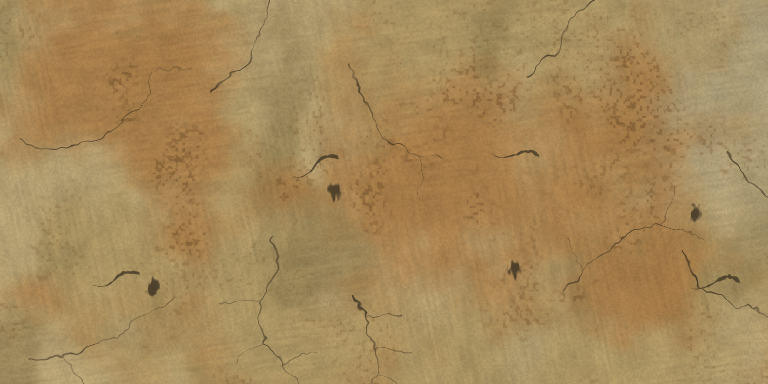
A WebGL 1 fragment shader for this texture:

```glsl
precision highp float;
// Weathered ochre plaster: layered noise stains in pale, olive and rust,
// fine grit and brush scratches, then meandering hairline cracks built from
// hashed random walks, with a few short gashes and dark chips.
uniform vec2 u_resolution;

const vec3 OCHRE = vec3(0.672, 0.580, 0.388);
const vec3 PALE  = vec3(0.715, 0.640, 0.470);
const vec3 OLIVE = vec3(0.535, 0.470, 0.300);
const vec3 RUST  = vec3(0.645, 0.460, 0.255);
const vec3 GREY  = vec3(0.660, 0.610, 0.470);
const vec3 SPECK = vec3(0.450, 0.320, 0.180);
const vec3 INK   = vec3(0.210, 0.175, 0.120);
const float CRACK_WIDTH = 0.0021;
const float STEP_LENGTH = 0.085;
const float GRAIN = 0.085;

float hash(vec2 p) {
  vec3 q = fract(vec3(p.xyx) * 0.1031);
  q += dot(q, q.yzx + 33.33);
  return fract((q.x + q.y) * q.z);
}

float noise(vec2 p) {
  vec2 i = floor(p), f = fract(p);
  f = f * f * (3.0 - 2.0 * f);
  return mix(mix(hash(i), hash(i + vec2(1.0, 0.0)), f.x),
             mix(hash(i + vec2(0.0, 1.0)), hash(i + 1.0), f.x), f.y);
}

float fbm(vec2 p) {
  float sum = 0.0, amp = 0.52;
  for (int i = 0; i < 5; i++) {
    sum += amp * noise(p);
    p = mat2(0.8, 0.6, -0.6, 0.8) * p * 2.03 + 17.3;
    amp *= 0.5;
  }
  return sum;
}

vec2 heading(float angle) { return vec2(cos(angle), sin(angle)); }

float segment(vec2 p, vec2 a, vec2 b) {
  vec2 ab = b - a;
  return length(p - a - ab * clamp(dot(p - a, ab) / dot(ab, ab), 0.0, 1.0));
}

float stroke(float d, float width, float pixel) {
  return clamp((width - d) / pixel + 0.5, 0.0, 1.0);
}

// Random walks with side branches, one per jittered cell
float cracks(vec2 p, float pixel) {
  float ink = 0.0;
  for (int i = 0; i < 10; i++) {
    float id = float(i);
    vec2 cell = vec2(mod(id, 5.0), floor(id / 5.0));
    vec2 jitter = vec2(hash(vec2(id, 3.7)), hash(vec2(id, 9.1)));
    vec2 a = (cell + 0.1 + 0.7 * jitter) * vec2(0.4, 0.5);
    float angle = mix(-1.5, 0.9, hash(vec2(id, 21.3)));
    for (int j = 0; j < 5; j++) {
      float k = float(j);
      float turn = hash(vec2(id * 7.0 + k, 41.9)) - 0.5;
      float width = CRACK_WIDTH * (1.0 - 0.14 * k);
      vec2 b = a + heading(angle) * STEP_LENGTH * (0.75 + abs(turn));
      ink = max(ink, stroke(segment(p, a, b), width, pixel));
      if (hash(vec2(id + 5.0, k + 63.0)) < 0.34) {
        vec2 tip = b + heading(angle - sign(turn) * 1.15) * STEP_LENGTH * 1.1;
        ink = max(ink, 0.8 * stroke(segment(p, b, tip), width * 0.6, pixel));
      }
      a = b;
      angle += turn * 1.5;
    }
  }
  return ink;
}

// Tapered gashes and ragged chips
float damage(vec2 p, float pixel) {
  float ink = 0.0;
  float ragged = noise(p * vec2(150.0, 75.0));
  for (int i = 0; i < 4; i++) {
    float id = float(i);
    vec2 spot = vec2(0.3 + 0.52 * id, 0.2 + 0.68 * hash(vec2(id, 77.0)));
    vec2 dir = heading(mix(-0.35, 0.5, hash(vec2(id, 85.0))));
    vec2 q = vec2(dot(p - spot, dir), dot(p - spot, vec2(-dir.y, dir.x)));
    q.y -= 0.011 * sin(q.x * 45.0);
    float along = clamp(q.x / 0.13 + 0.5, 0.0, 1.0);
    float width = 0.0065 * along * (0.35 + ragged);
    float ends = smoothstep(0.067, 0.061, abs(q.x));
    ink = max(ink, 0.85 * ends * stroke(abs(q.y), width, pixel));
    vec2 chip = vec2(0.4 + 0.47 * id, 0.25 + 0.45 * hash(vec2(id, 97.0)));
    float blob = 1.0 - length((p - chip) * vec2(1.2, 0.85)) / 0.024;
    ink = max(ink, 0.9 * smoothstep(0.35, 0.85, blob + 0.7 * ragged - 0.1) * step(0.0, blob));
  }
  return ink;
}

void main() {
  float pixel = 1.0 / u_resolution.y;
  vec2 p = gl_FragCoord.xy * pixel;
  float grit = noise(p * 115.0 + 8.0);
  float fine = noise(p * 230.0 + 31.0);

  // Broad stains
  float rustPools = 0.0;
  for (int k = 0; k < 3; k++) {
    float id = float(k);
    vec2 d = p - vec2(0.34 + 0.65 * id, 0.35 + 0.4 * exp2(-1.2 * id));
    rustPools += exp(-dot(d, d) * 11.0);
  }
  float rust = smoothstep(0.52, 0.98, fbm(p * 4.2 + 3.0) + 0.42 * rustPools);
  float pale = smoothstep(0.44, 0.68, fbm(p * vec2(4.5, 3.2) + 40.0));
  float olive = smoothstep(0.52, 0.74, fbm(p * vec2(5.5, 3.2) + 71.0));
  float corner = smoothstep(0.6, 0.1, distance(p, vec2(1.9, 0.82)));
  vec3 color = mix(OCHRE, PALE, 0.65 * pale);
  color = mix(color, OLIVE, 0.6 * olive);
  color = mix(color, GREY, 0.6 * corner * (0.5 + pale));
  color = mix(color, RUST, 0.82 * rust);

  // Clustered grit, brush scratches and grain
  float cluster = smoothstep(0.46, 0.66, fbm(p * 6.5 + 90.0));
  float specks = smoothstep(0.60, 0.82, 0.65 * grit + 0.35 * fine + 0.08 * rust);
  color = mix(color, SPECK, 0.6 * specks * cluster * (0.5 + 0.5 * rust));
  float upright = noise(vec2(p.x * 130.0 + p.y * 28.0, p.y * 14.0));
  float level = noise(vec2(p.x * 16.0, p.y * 140.0 - p.x * 20.0));
  float brush = mix(upright, level, smoothstep(0.4, 0.6, noise(p * 3.5 + 12.0)));
  color *= 1.0 + 0.07 * (brush - 0.5) + GRAIN * (fine - 0.5);
  color *= 1.0 + 0.12 * (fbm(p * 18.0 + 55.0) - 0.5);

  // Cracks on a warped domain, with uneven ink
  vec2 warp = vec2(noise(p * 24.0), noise(p * 24.0 + 50.0)) - 0.5;
  warp += 0.35 * (vec2(noise(p * 75.0), noise(p * 75.0 + 50.0)) - 0.5);
  vec2 q = p + 0.026 * warp;
  float ink = cracks(q, pixel) * mix(0.35, 1.0, noise(p * 26.0 + 19.0));
  ink = max(ink, damage(p + 0.008 * warp, pixel));
  color = mix(color, INK, 0.85 * ink);
  gl_FragColor = vec4(color, 1.0);
}
```
